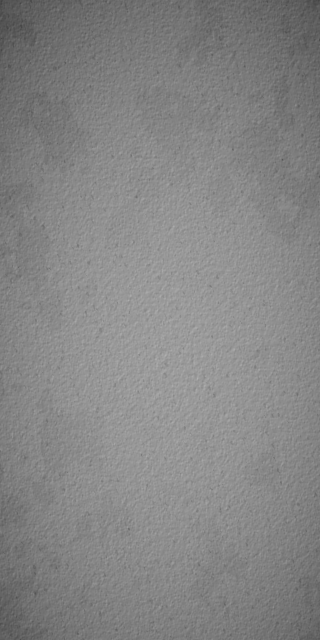
Reproduce this texture procedurally as a WebGL 1 fragment shader.

```glsl
precision highp float;
// Grey plaster wall: a very fine grainy relief lit from the upper left, small
// dark pits, faint ragged stains and a soft vignette. The relief is a sum of
// scattered round bumps; the stains are thresholded layers of the same bumps.
uniform vec2 u_resolution;

#define CENTRE_GREY 0.606
#define VIGNETTE vec2(0.41, 0.61)
#define GRAIN_SCALE 175.0
#define GRAIN_DEPTH 0.098
#define LUMP_SCALE 98.0
#define LUMP_DEPTH 0.06
#define PIT_SCALE 58.0
#define PIT_SHARE 0.24
#define PIT_DARKNESS 0.07
#define STAIN_SCALE 7.0
#define STAIN_DARKNESS 0.026

float hash(vec2 p) {
  return fract(sin(dot(p, vec2(127.1, 311.7))) * 43758.545);
}

vec2 hash2(vec2 p) {
  return vec2(hash(p), hash(p + 57.3));
}

// Height field: one soft bump or dent of random strength in each cell
float bumps(vec2 p) {
  vec2 cell = floor(p);
  float height = 0.0;
  for (int j = -1; j <= 1; j++) {
    for (int i = -1; i <= 1; i++) {
      vec2 id = cell + vec2(float(i), float(j));
      vec2 d = p - id - hash2(id);
      height += (hash(id + 19.7) - 0.5) * exp(-4.0 * dot(d, d));
    }
  }
  return height;
}

// Slope of the height field towards the light
float relief(vec2 p) {
  const vec2 toLight = vec2(-0.36, 0.36);
  return bumps(p) - bumps(p + toLight);
}

// Sparse slanted specks of random size, 0 to 1
float pits(vec2 p) {
  vec2 cell = floor(p);
  float mask = 0.0;
  for (int j = -1; j <= 1; j++) {
    for (int i = -1; i <= 1; i++) {
      vec2 id = cell + vec2(float(i), float(j));
      vec2 d = p - id - hash2(id + 31.1);
      d.x += 0.35 * d.y;
      float radius = mix(0.12, 0.32, hash(id + 7.9));
      float present = step(hash(id + 83.3), PIT_SHARE);
      float speck = 1.0 - smoothstep(0.3, 1.3, length(d * vec2(1.2, 0.8)) / radius);
      mask = max(mask, present * speck * mix(0.3, 1.0, hash(id + 3.3)));
    }
  }
  return mask;
}

// Layered bumps for the large uneven patches
float layers(vec2 p) {
  float sum = 0.0;
  float weight = 1.0;
  for (int i = 0; i < 4; i++) {
    sum += weight * bumps(p);
    p = p * 2.1 + 13.7;
    weight *= 0.65;
  }
  return sum;
}

void main() {
  vec2 uv = gl_FragCoord.xy / u_resolution;
  vec2 p = gl_FragCoord.xy / u_resolution.x;

  // Vignette
  vec2 fromCentre = uv - vec2(0.52, 0.455);
  float grey = CENTRE_GREY - dot(VIGNETTE, fromCentre * fromCentre);
  float edge = smoothstep(0.1, 0.5, length(fromCentre));

  // Stains, clearer towards the borders
  float tone = layers(p * vec2(1.0, 0.75) * STAIN_SCALE);
  float stain = smoothstep(0.06, 0.15, tone);
  grey -= STAIN_DARKNESS * mix(0.25, 1.0, edge) * (stain - 0.35);

  // Fine grain and broader lumps, slightly taller than wide
  vec2 grainSpace = vec2(p.x + 0.1 * p.y, p.y * 0.85);
  grey += GRAIN_DEPTH * relief(grainSpace * GRAIN_SCALE);
  grey += LUMP_DEPTH * relief(grainSpace * LUMP_SCALE + 41.0);

  // Pits, with edges roughened by finer bumps
  vec2 warp = 0.3 * vec2(bumps(p * 130.0), bumps(p * 130.0 + 23.0));
  grey -= PIT_DARKNESS * pits(p * vec2(1.0, 0.85) * PIT_SCALE + warp);

  gl_FragColor = vec4(vec3(clamp(grey, 0.0, 1.0)), 1.0);
}
```
